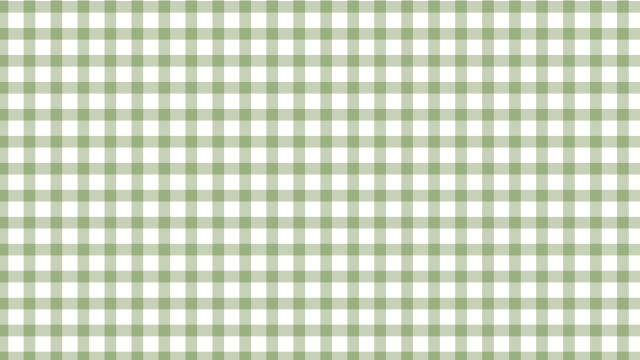
Write a Shadertoy shader that draws this pattern.

```glsl
// Lengths are fractions of the canvas height
const float PERIOD = 0.07493;
const float STRIPE_WIDTH = 0.0324;
const vec2 STRIPE_CENTER = vec2(0.0818, 0.9810);

const vec3 WHITE = vec3(1.00, 1.00, 0.995);
const vec3 LIGHT_GREEN = vec3(0.78, 0.82, 0.72);
const vec3 DARK_GREEN = vec3(0.602, 0.69, 0.505);

// Coverage of the vertical (x) and horizontal (y) stripes
vec2 stripeCoverage(vec2 position, float pixel) {
    vec2 offset = position - STRIPE_CENTER;
    vec2 fromCenter = abs(fract(offset / PERIOD + 0.5) - 0.5) * PERIOD;
    return clamp(0.5 + (0.5 * STRIPE_WIDTH - fromCenter) / pixel, 0.0, 1.0);
}

void mainImage(out vec4 fragColor, in vec2 fragCoord) {
    float pixel = 1.0 / iResolution.y;
    vec2 stripes = stripeCoverage(fragCoord * pixel, pixel);

    // One stripe tints the cloth, a crossing deepens it
    vec3 single = mix(WHITE, LIGHT_GREEN, stripes.x);
    vec3 crossed = mix(LIGHT_GREEN, DARK_GREEN, stripes.x);
    fragColor = vec4(mix(single, crossed, stripes.y), 1.0);
}
```
